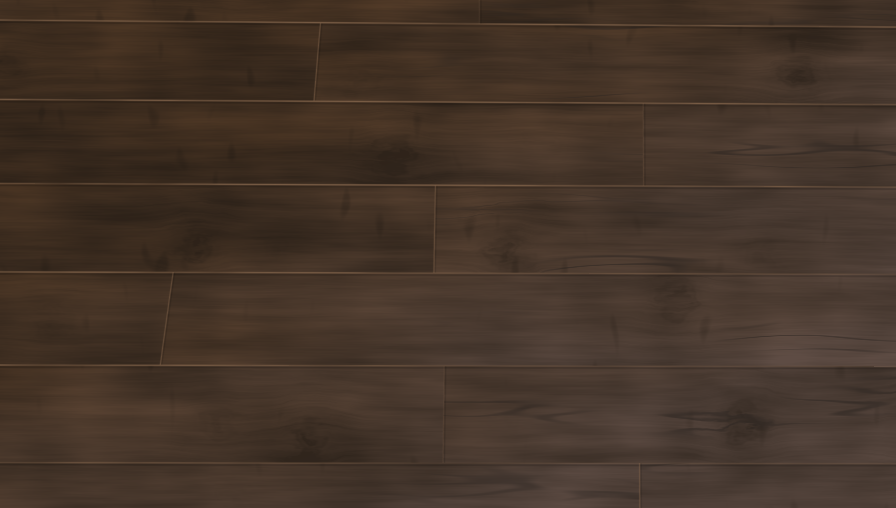
Reproduce this texture procedurally as a Shadertoy shader.

```glsl
// Dark stained wood floor: seven staggered rows of planks in mild perspective.
// Rows come from an inverted quadratic spacing; each plank gets its own offset
// into gradient noise for stain, grain, knots and cracks, then pale seams on top.

vec2 hash2(vec2 p) {
    p = vec2(dot(p, vec2(127.1, 311.7)), dot(p, vec2(269.5, 183.3)));
    return fract(sin(p) * 43758.545);
}

float gradientNoise(vec2 p) {
    vec2 i = floor(p), f = fract(p);
    vec2 u = f * f * f * (f * (f * 6.0 - 15.0) + 10.0);
    vec2 o = vec2(1, 0);
    float a = dot(hash2(i) * 2.0 - 1.0, f);
    float b = dot(hash2(i + o) * 2.0 - 1.0, f - o);
    float c = dot(hash2(i + o.yx) * 2.0 - 1.0, f - o.yx);
    float d = dot(hash2(i + 1.0) * 2.0 - 1.0, f - 1.0);
    return mix(mix(a, b, u.x), mix(c, d, u.x), u.y);
}

float fbm(vec2 p) {
    float sum = 0.0, amp = 1.0;
    for (int i = 0; i < 4; i++) {
        sum += amp * gradientNoise(p);
        p = p * 2.03 + 17.3;
        amp *= 0.5;
    }
    return sum;
}

float line(float d, float halfWidth, float px) {
    return 1.0 - smoothstep(halfWidth - px, halfWidth + px, abs(d));
}

void mainImage(out vec4 fragColor, in vec2 fragCoord) {
    float px = 1.0 / iResolution.y;
    vec2 uv = fragCoord / iResolution.xy;
    float down = 1.0 - uv.y;

    // Rows: seams tilt slightly and grow wider toward the viewer
    float y = down - (uv.x - 0.5) * (0.002 + 0.013 * uv.y * uv.y);
    float r = (sqrt(0.02241 + 0.01868 * (y - 0.0465)) - 0.1497) / 0.00934;
    float row = floor(r), v = r - row;
    float k = floor(r + 0.5);
    float seamDist = y - (0.0465 + 0.1497 * k + 0.00467 * k * k);

    // One end joint per row, leaning away from the centre of view
    float joints[7] = float[7](0.535, 0.354, 0.718, 0.485, 0.186, 0.495, 0.714);
    float joint = joints[int(clamp(row + 1.0, 0.0, 6.0))];
    joint += min(joint - 0.53, 0.01) * 0.042 * (v - 0.5);
    float jointDist = (uv.x - joint) * 1.77;
    float side = jointDist < 0.0 ? -1.0 : 1.0;
    vec2 id = hash2(vec2(row + 3.0, side * 5.0 + 9.0));
    vec2 q = vec2(uv.x * 1.77, r) + id * 40.0;

    // Knots: dark warped ovals that also bend the grain around them
    float knot = 0.0, bend = 0.0;
    for (int i = 0; i < 3; i++) {
        vec2 h = hash2(id * 91.0 + float(i) * 7.3);
        vec2 c = vec2(side * (float(i) + 0.2 + 0.7 * h.x) * 0.36, 0.2 + 0.6 * h.y);
        vec2 e = (vec2(jointDist, v) - c) / vec2(0.040, 0.24);
        e += 1.0 * vec2(fbm(q * vec2(16, 5)), fbm(q * vec2(12, 7) + 31.0));
        float fall = exp(-dot(e, e) * 1.2);
        float strength = smoothstep(0.15, 0.9, fract(h.x * 7.7 + h.y * 3.1));
        knot += strength * fall * (0.8 + 0.2 * sin(length(e) * 11.0));
        bend += strength * e.y * exp(-dot(e, e) * 0.35);
    }

    // Broad stain clouds, upright cross figure and lengthwise grain
    float clouds = fbm(q * vec2(2.1, 1.4));
    float figure = gradientNoise(q * vec2(9.0, 1.0) + 0.6 * clouds);
    vec2 along = vec2(q.x, q.y - 0.12 * bend + 0.05 * gradientNoise(q * vec2(3.0, 1.5)));
    float grain = fbm(along * vec2(2.6, 8.0));
    float fibre = fbm(along * vec2(7.0, 38.0) + 11.0);
    float haze = smoothstep(0.15, 1.1, uv.x * 0.6 + down * 0.55);
    float tone = 0.35 + 0.28 * haze + 0.20 * (id.x - 0.5);
    tone += 0.64 * clouds + 0.32 * figure + 0.27 * grain + 0.13 * fibre;

    // Short vertical smears of stain and long split cracks
    float smear = smoothstep(0.30, 0.55, gradientNoise(q * vec2(30.0, 1.8) + 5.0));
    float crackLine = abs(gradientNoise(along * vec2(3.5, 8.0) + 70.0));
    float crackZone = smoothstep(0.10, 0.36, gradientNoise(q * vec2(2.2, 2.0) + 60.0));
    float crack = (1.0 - smoothstep(0.01, 0.09, crackLine)) * crackZone;
    crack *= smoothstep(0.35, 0.65, uv.x);
    tone -= 0.42 * knot + 0.25 * smear;

    // Warm amber at the far left, grey sheen toward the near right
    float grey = clamp(haze * 1.1 + 0.40 * gradientNoise(q * vec2(1.6, 1.2) + 23.0), 0.0, 1.0);
    vec3 shadowBrown = mix(vec3(0.185, 0.137, 0.097), vec3(0.205, 0.163, 0.133), grey);
    vec3 litBrown = mix(vec3(0.340, 0.240, 0.158), vec3(0.360, 0.292, 0.260), grey);
    vec3 col = mix(shadowBrown, litBrown, clamp(tone, -0.05, 1.05));
    col = mix(col, vec3(0.165, 0.140, 0.125), 0.5 * crack);

    // Seams: thin worn bevel with a soft dark edge beneath, fading lower right
    float wear = 0.85 + 0.9 * fbm(vec2(uv.x * 7.0, k * 3.7));
    float glint = wear * mix(1.0, 0.28, smoothstep(0.4, 1.1, uv.x * 0.55 + down * 0.75));
    vec3 bevel = vec3(0.49, 0.375, 0.28);
    col *= 1.0 - 0.18 * line(seamDist - 0.004, 0.0016, px);
    col *= 1.0 - 0.15 * line(jointDist - 0.003, 0.0013, px);
    col = mix(col, bevel, clamp(glint, 0.0, 1.0) * line(seamDist, 0.0012, px));
    float jointGlint = 0.2 + 0.4 * smoothstep(0.2, 0.9, abs(sin(row * 1.9 + 1.6)));
    col = mix(col, bevel, jointGlint * line(jointDist, 0.0010, px));

    fragColor = vec4(col, 1.0);
}
```
